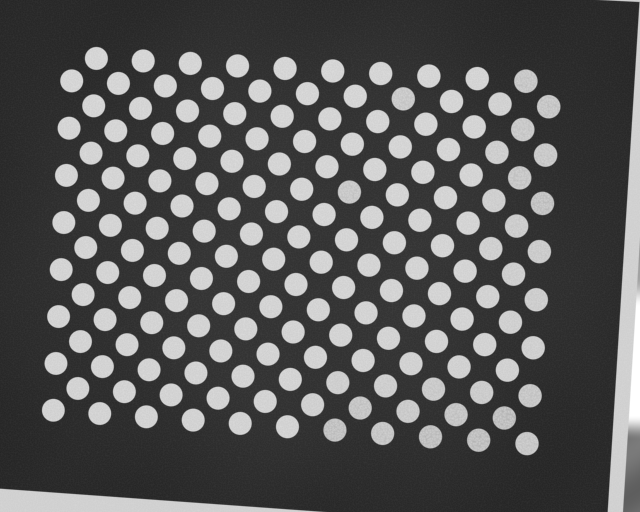
This pattern is drawn by a Shadertoy shader. Its source:

```glsl
#define COLUMNS 11.0
#define ROW_PAIRS 8.0
#define DOT_RADIUS 0.0224
#define EDGE_BLUR 0.0016
#define BOARD_DARK 0.162
#define BOARD_LIT 0.212
#define DOT_TONE 0.84
#define PAPER_TONE 0.82
#define MARGIN_WIDTH 0.03
#define WEAR_DEPTH 0.10
#define GRAIN_SCALE 300.0
#define GRAIN_DEPTH 0.035

// Perspective map from lattice coordinates to the canvas (y runs down)
const mat3 latticeToCanvas = mat3(
    0.09071, 0.00457, -0.002287,
    -0.00503, 0.09259, 0.000857,
    0.14007, 0.15798, 1.0);

vec2 hash2(vec2 cell) {
    vec3 h = fract(vec3(cell.xyx) * vec3(0.1031, 0.1030, 0.0973));
    h += dot(h, h.yzx + 33.33);
    return fract((h.xx + h.yz) * h.zy);
}

// Distance to the nearest jittered cell point
float cellular(vec2 p) {
    vec2 cell = floor(p), f = p - cell;
    float nearest = 2.0;
    for (int y = -1; y <= 1; y++)
        for (int x = -1; x <= 1; x++) {
            vec2 o = vec2(x, y);
            nearest = min(nearest, length(o + hash2(cell + o) - f));
        }
    return nearest;
}

float blurWidth() {
    return max(EDGE_BLUR, 0.8 / iResolution.y);
}

float coverage(float d) {
    return 1.0 - smoothstep(-blurWidth(), blurWidth(), d);
}

// Coverage and wear of the nearest dot in one of the two interleaved grids
vec2 dotGrid(vec2 p, vec2 lattice, vec2 offset, vec2 count) {
    vec2 id = clamp(round(lattice - offset), vec2(0.0), count - 1.0);
    vec3 q = latticeToCanvas * vec3(id + offset, 1.0);
    vec2 center = q.xy / q.z;
    float right = smoothstep(0.90, 1.07, center.x);
    float bottom = smoothstep(0.68, 0.82, center.y)
                 * smoothstep(0.58, 0.67, center.x);
    float upper = 1.0 - smoothstep(0.5, 0.75, center.y);
    float chance = hash2(id + offset * 37.0 + 5.0).x;
    float wear = max(right * upper, bottom) * mix(0.4, 1.0, chance);
    wear = max(wear, 0.6 * step(0.97, chance));
    return vec2(coverage(length(p - center) - DOT_RADIUS / q.z), wear);
}

// Blurred room beyond the sheet, with a bright window
float roomTone(vec2 p) {
    float window = smoothstep(0.54, 0.60, p.y)
                 * (1.0 - smoothstep(0.81, 0.86, p.y));
    float wall = mix(0.60, 0.42, smoothstep(0.45, 0.95, p.y));
    wall += 0.05 * sin(p.y * 38.0 + p.x * 25.0);
    return mix(wall, 1.0, window);
}

void mainImage(out vec4 fragColor, in vec2 fragCoord) {
    vec2 p = vec2(fragCoord.x, iResolution.y - fragCoord.y) / iResolution.y;
    vec3 q = inverse(latticeToCanvas) * vec3(p, 1.0);
    vec2 lattice = q.xy / q.z;
    float grain = cellular(p * GRAIN_SCALE) - 0.45;

    // Board, gently lit toward the middle
    vec2 fromCenter = (p - vec2(0.61, 0.48)) / vec2(0.56, 0.46);
    float light = exp(-pow(dot(fromCenter, fromCenter), 2.0));
    float tone = mix(BOARD_DARK, BOARD_LIT, light);
    tone += 0.004 * sin(p.x * 17.0 + sin(p.y * 13.0));

    // Two dot grids, shifted by half a cell
    vec2 whole = dotGrid(p, lattice, vec2(0.0), vec2(COLUMNS, ROW_PAIRS));
    vec2 halfway = dotGrid(p, lattice, vec2(0.5, -0.5),
                           vec2(COLUMNS - 1.0, ROW_PAIRS));
    vec2 spot = whole.x > halfway.x ? whole : halfway;
    float mottle = 0.55 + 0.9 * (cellular(p * 210.0) - 0.2);
    float dotTone = DOT_TONE - 0.015 * p.y - WEAR_DEPTH * spot.y * mottle;
    tone = mix(tone, dotTone, spot.x);
    tone += grain * GRAIN_DEPTH;

    // Light paper margin around the board, then the room
    float rightEdge = p.x - 1.2492 + 0.0624 * p.y;
    float bottomEdge = p.y - 0.9544 - 0.0718 * p.x;
    float topEdge = 0.004 + 0.05 * (p.x - 1.25) - p.y;
    float board = coverage(max(rightEdge, max(bottomEdge, topEdge)));
    float paper = PAPER_TONE + 0.02 * grain;
    tone = mix(paper, tone, board);
    tone = mix(roomTone(p), tone, coverage(rightEdge - MARGIN_WIDTH));

    fragColor = vec4(vec3(clamp(tone, 0.0, 1.0)), 1.0);
}
```
